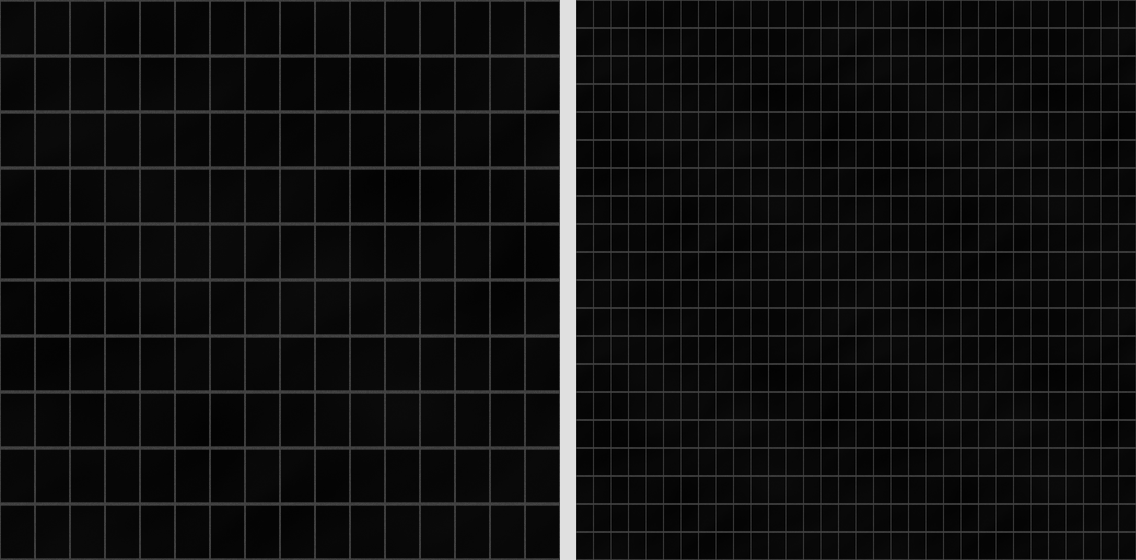
Left: one tile. Right: repeated 2 by 2.
Give the GLSL for this texture, as a WebGL 2 fragment shader.

```glsl
#version 300 es
precision highp float;
// Near-black upright tiles in a straight grid with thin grey grout, faintly clouded.

uniform vec2 u_resolution;
out vec4 fragColor;

const vec2 TILES = vec2(16.0, 10.0);          // repeats across and down
const vec2 GROUT_WIDTH = vec2(0.0036, 0.0059); // vertical lines, horizontal lines
const vec3 TILE_COLOR = vec3(0.027);
const vec3 GROUT_UPRIGHT = vec3(0.232);
const vec3 GROUT_LEVEL = vec3(0.258);
const float CLOUD_AMOUNT = 0.010;
const float TILE_VARIATION = 0.006;
const float GRAIN_CELLS = 512.0;
const float GROUT_GRAIN = 0.035;
const float TILE_GRAIN = 0.003;
const int CLOUD_LAYERS = 12;
const float TAU = 6.2831853;

float hash(vec2 p) {
    vec3 q = fract(vec3(p.xyx) * 0.1031);
    q += dot(q, q.yzx + 33.33);
    return fract((q.x + q.y) * q.z);
}

// Sines with whole-number frequencies, so the clouds wrap at the canvas edges.
float clouds(vec2 uv, float shift) {
    vec2 warped = uv + 0.03 * sin(TAU * (uv.yx * vec2(3.0, 2.0) + vec2(0.2, 0.6)));
    float sum = 0.0;
    float total = 0.0;
    for (int i = 0; i < CLOUD_LAYERS; i++) {
        float n = float(i);
        float reach = 2.0 + n;
        vec2 seed = vec2(hash(vec2(n, 3.0)), hash(vec2(n, 17.0)));
        vec2 frequency = floor((seed * 2.0 - 1.0) * reach + 0.5);
        float weight = 1.0 / (1.0 + 0.25 * n);
        sum += weight * sin(TAU * (dot(frequency, warped) + hash(vec2(n, 41.0))) + shift);
        total += weight;
    }
    return 2.0 * sum / total;
}

void main() {
    vec2 uv = gl_FragCoord.xy / u_resolution;
    vec2 cell = uv * TILES;
    vec2 tileId = mod(floor(cell), TILES);

    // Distance to the nearest grid line on each axis, in canvas units.
    vec2 lineDistance = (0.5 - abs(fract(cell) - 0.5)) / TILES;
    vec2 grout = clamp((0.5 * GROUT_WIDTH - lineDistance) * u_resolution + 0.5, 0.0, 1.0);

    // Each tile takes a slightly shifted piece of the clouds and its own tone.
    float tone = hash(tileId + 7.0) - 0.5;
    float grain = hash(mod(floor(uv * GRAIN_CELLS), GRAIN_CELLS) + 0.5) - 0.5;
    vec3 color = TILE_COLOR + CLOUD_AMOUNT * clouds(uv, tone)
               + TILE_VARIATION * tone + TILE_GRAIN * grain;

    // Horizontal joints lie over the vertical ones.
    color = mix(color, GROUT_UPRIGHT + GROUT_GRAIN * grain, grout.x);
    color = mix(color, GROUT_LEVEL + GROUT_GRAIN * grain, grout.y);
    fragColor = vec4(max(color, 0.0), 1.0);
}
```
